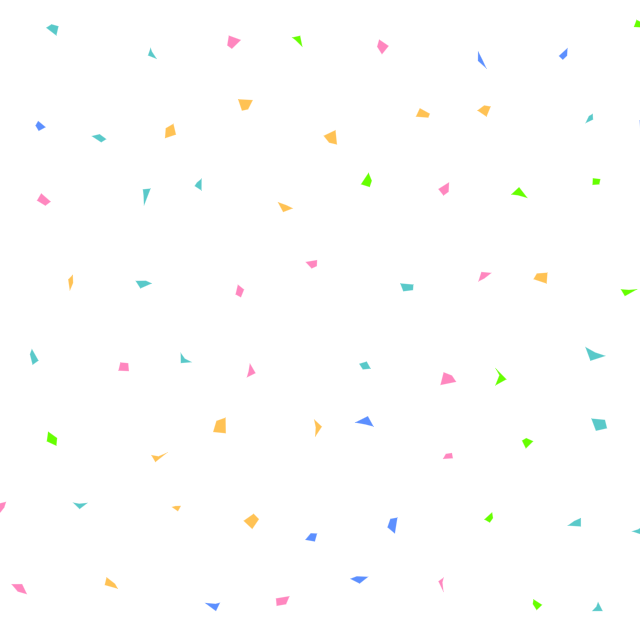
A WebGL 1 fragment shader for this pattern:

```glsl
precision highp float;
uniform vec2 u_resolution;

float hash(vec2 cell, float salt) {
  vec3 q = fract(vec3(cell, salt) * vec3(0.1031, 0.1137, 0.0973) + 0.17);
  q += dot(q, q.yzx + 33.33);
  return fract((q.x + q.y) * q.z);
}

// Corner of a four-sided chip; the last one is a notch that may bend inward
vec2 chipCorner(vec2 cell, float i) {
  float angle = 1.5708 * (i + 0.6 * (hash(cell, i + 11.0) - 0.5)) + 6.2832 * hash(cell, 5.0);
  float reach = mix(0.5, 1.1, hash(cell, i + 21.0));
  if (i > 2.5) reach = mix(-0.15, 0.65, hash(cell, 31.0));
  return reach * vec2(cos(angle), sin(angle));
}

// Signed distance to the chip outline, negative inside
float chipDistance(vec2 p, vec2 cell) {
  vec2 previous = chipCorner(cell, 3.0);
  float nearest = 100.0;
  float side = 1.0;
  for (int i = 0; i < 4; i++) {
    vec2 corner = chipCorner(cell, float(i));
    vec2 edge = previous - corner;
    vec2 w = p - corner;
    vec2 gap = w - edge * clamp(dot(w, edge) / dot(edge, edge), 0.0, 1.0);
    nearest = min(nearest, dot(gap, gap));
    bool above = p.y >= corner.y;
    bool below = p.y < previous.y;
    bool left = edge.x * w.y > edge.y * w.x;
    if ((above && below && left) || (!above && !below && !left)) side = -side;
    previous = corner;
  }
  return side * sqrt(nearest);
}

vec3 chipColor(float pick) {
  vec3 pink = vec3(1.0, 0.53, 0.75);
  vec3 orange = vec3(1.0, 0.76, 0.33);
  vec3 teal = vec3(0.35, 0.79, 0.79);
  vec3 blue = vec3(0.36, 0.56, 1.0);
  vec3 green = vec3(0.4, 1.0, 0.0);
  if (pick < 0.26) return pink;
  if (pick < 0.46) return orange;
  if (pick < 0.65) return teal;
  return pick < 0.82 ? blue : green;
}

void main() {
  float unit = min(u_resolution.x, u_resolution.y);
  vec2 uv = gl_FragCoord.xy / unit;

  // Sheared rows of cells, one jittered chip in each
  vec2 grid = uv * 8.0;
  grid.x += 0.38 * floor(grid.y);
  vec2 cell = floor(grid);
  vec2 jitter = vec2(hash(cell, 1.0), hash(cell, 2.0)) - 0.5;
  vec2 offset = (fract(grid) - 0.5 - 0.5 * jitter) / 8.0;

  float size = mix(0.0115, 0.0165, hash(cell, 3.0));
  float d = chipDistance(offset / size, cell) * size;
  float edgeWidth = 0.8 / unit;
  float cover = 1.0 - smoothstep(-edgeWidth, edgeWidth, d);

  vec3 color = mix(vec3(1.0), chipColor(hash(cell, 4.0)), cover);
  gl_FragColor = vec4(color, 1.0);
}
```
